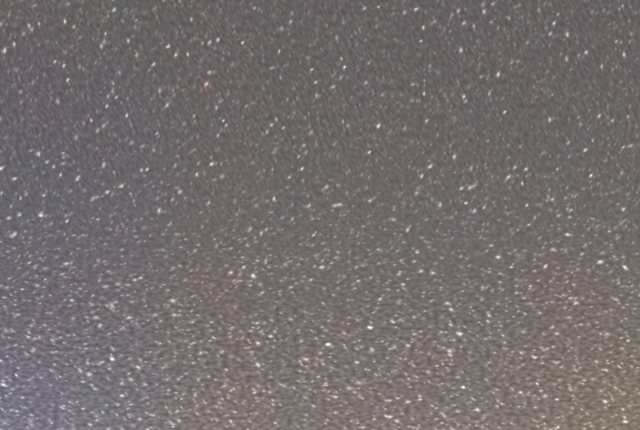
Give the GLSL for this texture, as a WebGL 1 fragment shader.

```glsl
precision highp float;
// Metallic flake paint: soft grey sheen, fine directional grain and scattered glints.

uniform vec2 u_resolution;

// Sheen colours
const vec3 TOP_GREY = vec3(0.397, 0.379, 0.384);
const vec3 BOTTOM_GREY = vec3(0.492, 0.455, 0.444);
const vec3 LEFT_TINT = vec3(-0.022, -0.012, 0.020);
const vec3 LEFT_CORNER_TINT = vec3(0.000, 0.016, 0.050);
const vec3 RIGHT_CORNER_TINT = vec3(0.020, 0.012, -0.018);
const vec3 MOTTLE_TINT = vec3(0.014, -0.006, 0.002);
const float SHEEN_CURVE = 1.6;

// Grain, in cells per canvas height
const float GRAIN_CELLS = 125.0;
const float GRAIN_STRETCH = 1.7;
const float GRAIN_CONTRAST = 0.10;
const float COLOUR_GRAIN = 0.035;

// Flakes: cells per height, half length and half width in canvas heights
const float FINE_CELLS = 95.0;
const vec2 FINE_SIZE = vec2(0.0042, 0.0025);
const float FINE_CHANCE = 0.60;
const float BOLD_CELLS = 50.0;
const vec2 BOLD_SIZE = vec2(0.0052, 0.0033);
const float BOLD_CHANCE = 0.45;
const float BOLD_LIGHT = 0.50;
const vec3 WARM_GLINT = vec3(1.00, 0.95, 0.90);
const float GLINT_TINT = 0.30;

// Flake direction in radians, from the horizontal
const float TOP_ANGLE = 1.15;
const float BOTTOM_ANGLE = -0.20;
const float ANGLE_SPREAD = 1.3;

vec3 hash3(vec2 p) {
  vec3 q = fract(vec3(p.xyx) * vec3(0.1031, 0.1030, 0.0973));
  q += dot(q, q.yxz + 33.33);
  return fract((q.xxy + q.yzz) * q.zyx);
}

float cornerSlope(vec2 cell, vec2 offset) {
  float angle = 6.2832 * hash3(cell).x;
  return dot(vec2(cos(angle), sin(angle)), offset);
}

float gradientNoise(vec2 p) {
  vec2 cell = floor(p);
  vec2 f = fract(p);
  vec2 blend = f * f * f * (f * (f * 6.0 - 15.0) + 10.0);
  vec2 e = vec2(1.0, 0.0);
  float low = mix(cornerSlope(cell, f), cornerSlope(cell + e.xy, f - e.xy), blend.x);
  float high = mix(cornerSlope(cell + e.yx, f - e.yx), cornerSlope(cell + e.xx, f - e.xx), blend.x);
  return mix(low, high, blend.y);
}

// Sum of soft elliptical glints, one candidate per jittered grid cell
vec3 flakes(vec2 p, float cells, vec2 size, float chance, float rarity, float flatness, float seed) {
  vec3 light = vec3(0.0);
  vec2 home = floor(p * cells);
  for (int j = -1; j <= 1; j++) {
    for (int i = -1; i <= 1; i++) {
      vec2 cell = home + vec2(float(i), float(j));
      vec3 place = hash3(cell + seed);
      vec3 look = hash3(cell + seed + 71.7);
      vec3 tint = hash3(cell + seed + 137.3) - 0.5;
      float angle = mix(TOP_ANGLE, BOTTOM_ANGLE, flatness) + (look.x - 0.5) * ANGLE_SPREAD;
      float c = cos(angle);
      float s = sin(angle);
      vec2 d = p - (cell + place.xy) / cells;
      vec2 q = vec2(c * d.x + s * d.y, c * d.y - s * d.x) / (size * mix(0.75, 1.2, look.y));
      float glint = step(place.z, chance) * pow(look.z, rarity) * exp(-dot(q, q));
      light += glint * (WARM_GLINT + GLINT_TINT * tint);
    }
  }
  return light;
}

vec3 sheen(vec2 uv, vec2 p) {
  float depth = 1.0 - uv.y;
  vec3 colour = mix(TOP_GREY, BOTTOM_GREY, pow(depth, SHEEN_CURVE));
  float left = 1.0 - smoothstep(0.0, 0.40, uv.x);
  float right = smoothstep(0.70, 1.0, uv.x);
  colour += LEFT_TINT * left * smoothstep(0.0, 0.5, depth);
  colour += LEFT_CORNER_TINT * left * smoothstep(0.65, 1.0, depth);
  colour += RIGHT_CORNER_TINT * right * smoothstep(0.45, 1.0, depth);
  return colour + MOTTLE_TINT * gradientNoise(p * 5.0 + 20.0);
}

void main() {
  vec2 uv = gl_FragCoord.xy / u_resolution;
  vec2 p = gl_FragCoord.xy / u_resolution.y;
  float flatness = 1.0 - smoothstep(0.15, 0.75, uv.y);

  // Grain turns from upright at the top to flat at the bottom
  vec2 g = p * GRAIN_CELLS;
  float upright = gradientNoise(vec2(g.x + 0.4 * g.y, g.y / GRAIN_STRETCH) + 300.0);
  float level = gradientNoise(vec2(g.x / GRAIN_STRETCH, g.y) + 700.0);
  float grain = mix(upright, level, flatness);
  float hue = gradientNoise(g * 0.8 + 500.0);

  vec3 colour = sheen(uv, p);
  colour += GRAIN_CONTRAST * mix(0.75, 1.25, flatness) * grain;
  colour += COLOUR_GRAIN * hue * vec3(1.0, -0.4, -0.6);

  // Dense faint flakes below, sparse bright ones throughout
  float fineLight = mix(0.15, 0.34, flatness);
  colour += fineLight * flakes(p, FINE_CELLS, FINE_SIZE, FINE_CHANCE, 2.0, flatness, 11.0);
  colour += BOLD_LIGHT * flakes(p, BOLD_CELLS, BOLD_SIZE, BOLD_CHANCE, 3.5, flatness, 900.0);

  gl_FragColor = vec4(clamp(colour, 0.0, 1.0), 1.0);
}
```
